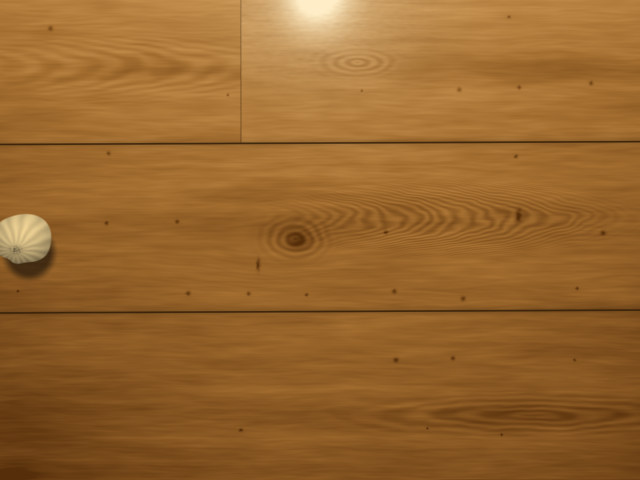
Give the GLSL for this texture, as a Shadertoy shader.

```glsl
// Three rows of lamp-lit oak floorboards with knots, and a pale bulb at the left edge
const vec3 DARK_OAK = vec3(0.42, 0.25, 0.08);
const vec3 MID_OAK = vec3(0.63, 0.42, 0.18);
const vec3 LIGHT_OAK = vec3(0.83, 0.62, 0.35);
const vec3 SEAM_BROWN = vec3(0.20, 0.12, 0.03);
const vec3 GLARE = vec3(1.0, 0.93, 0.78);
const float ROW_HEIGHT = 0.351;
const float JOINT_X = 0.502;

vec2 hash2(vec2 p) {
    p = vec2(dot(p, vec2(127.1, 311.7)), dot(p, vec2(269.5, 183.3)));
    return fract(sin(p) * 43758.55);
}

float cornerSlope(vec2 cell, vec2 corner, vec2 f) {
    return dot(hash2(cell + corner) * 2.0 - 1.0, f - corner);
}

// Gradient noise, roughly -0.7 to 0.7
float noise(vec2 p) {
    vec2 i = floor(p), f = fract(p);
    vec2 u = f * f * f * (f * (f * 6.0 - 15.0) + 10.0);
    float low = mix(cornerSlope(i, vec2(0, 0), f), cornerSlope(i, vec2(1, 0), f), u.x);
    float high = mix(cornerSlope(i, vec2(0, 1), f), cornerSlope(i, vec2(1, 1), f), u.x);
    return mix(low, high, u.y);
}

// Soft elliptical spot: 1 at the centre, fading outwards
float spot(vec2 p, vec2 centre, vec2 radius) {
    vec2 q = (p - centre) / radius;
    return exp(-dot(q, q));
}

// Long fibres, from broad streaks to fine pores
float grain(vec2 p, float seed) {
    float sum = 0.0, weight = 0.17;
    vec2 scale = vec2(2.0, 18.0);
    for (int i = 0; i < 4; i++) {
        sum += weight * noise(p * scale + seed * 17.3);
        scale *= vec2(2.1, 2.2);
        weight *= 0.85;
    }
    return sum;
}

// Growth lines: bend 0 gives nested ovals, bend 1 gives arches pointing right
float growthLines(vec2 p, vec2 centre, vec2 radius, float count, float bend) {
    vec2 q = (p - centre) / radius;
    float warp = 0.15 * noise(p * vec2(9.0, 28.0)) + 0.05 * noise(p * vec2(30.0, 60.0));
    float field = mix(length(q), q.x + 0.75 * q.y * q.y, bend) + warp;
    return sin(6.2832 * count * field) * exp(-pow(dot(q, q), 2.0));
}

// Irregular dark flecks, one candidate per grid cell
float flecks(vec2 p) {
    vec2 grid = p * 7.0, cell = floor(grid);
    vec2 rnd = hash2(cell + 4.0);
    vec2 centre = (cell + 0.2 + 0.6 * rnd) / 7.0;
    float size = mix(0.002, 0.005, rnd.x) * step(0.62, rnd.y);
    return spot(p + 0.002 * noise(p * 200.0), centre, vec2(size + 0.0001));
}

// Wood tone from 0 (dark) to 1 (light), before lighting
float woodTone(vec2 p, float board) {
    vec2 knot = vec2(0.615, 0.503);
    vec2 bent = p;
    bent.y -= 0.55 * (p.y - knot.y) * spot(p, knot, vec2(0.16, 0.07));
    bent.y += 0.008 * noise(p * vec2(5.0, 9.0) + board);
    float tone = grain(bent, board);
    if (board < 0.5) {
        tone += 0.10 * growthLines(p, vec2(1.10, 0.135), vec2(0.42, 0.045), 4.0, 0.0);
        tone -= 0.14 * spot(p, vec2(1.12, 0.135), vec2(0.30, 0.025));
        tone -= 0.16 * spot(p, vec2(0.04, 0.13), vec2(0.10, 0.035));
        tone -= 0.25 * spot(p, vec2(0.03, 0.01), vec2(0.04, 0.02));
    } else if (board < 1.5) {
        tone += 0.12 * growthLines(p, vec2(0.94, 0.545), vec2(0.32, 0.068), 10.0, 1.0);
        tone -= 0.16 * spot(p, vec2(0.85, 0.54), vec2(0.36, 0.05));
        tone -= 0.16 * spot(p, vec2(0.48, 0.53), vec2(0.20, 0.035));
        tone += 0.12 * growthLines(p, knot, vec2(0.07, 0.05), 3.5, 0.0);
        tone -= 0.26 * spot(p, knot, vec2(0.055, 0.034));
        tone -= 0.40 * spot(p, knot + vec2(0.005, -0.006), vec2(0.021, 0.018));
        tone -= 0.75 * spot(p + 0.006 * noise(p * 90.0), vec2(1.08, 0.55), vec2(0.006, 0.011));
        tone -= 0.55 * spot(p + 0.005 * noise(p * 90.0), vec2(0.538, 0.448), vec2(0.004, 0.012));
    } else if (board < 2.5) {
        tone += 0.08 * growthLines(p, vec2(0.30, 0.86), vec2(0.34, 0.06), 4.0, 1.0);
        tone -= 0.20 * spot(p, vec2(0.38, 0.855), vec2(0.22, 0.014));
    } else {
        tone += 0.12 * growthLines(p, vec2(0.745, 0.87), vec2(0.08, 0.03), 3.0, 0.0);
        tone -= 0.24 * spot(p, vec2(1.08, 0.86), vec2(0.38, 0.03));
    }
    return tone - 0.5 * flecks(p);
}

// Pale ridged bulb with its shadow, laid over the floor colour
vec3 addBulb(vec3 floorColour, vec2 p, float pixel) {
    float shadow = length((p - vec2(0.061, 0.473)) / vec2(0.057, 0.058));
    floorColour *= 1.0 - 0.55 * smoothstep(1.1, 0.7, shadow);
    vec2 q = (p - vec2(0.048, 0.503)) / vec2(0.061, 0.052);
    vec2 root = q - vec2(-0.25, -0.45);
    float angle = atan(root.y, root.x);
    float edge = length(q) + 0.035 * sin(angle * 5.0);
    float ridges = sin(angle * 17.0 + 2.0 * noise(q * 2.0)) * smoothstep(0.1, 0.6, length(root));
    float shade = 0.86 + 0.16 * q.y - 0.22 * edge * edge + 0.05 * ridges;
    shade -= 0.4 * spot(root, vec2(0.0), vec2(0.20, 0.14)) * (0.6 + noise(q * 12.0));
    vec3 bulb = vec3(1.0, 0.88, 0.62) * shade;
    return mix(floorColour, bulb, smoothstep(pixel * 20.0, -pixel * 20.0, edge - 1.0));
}

void mainImage(out vec4 fragColor, in vec2 fragCoord) {
    float pixel = 1.0 / iResolution.y;
    vec2 p = fragCoord * pixel;

    // Board layout, very slightly tilted
    float v = (p.y - 0.0045 * (p.x - 0.667)) / ROW_HEIGHT;
    float row = floor(v);
    float board = row + step(1.5, row) * step(JOINT_X, p.x);

    // Wood under light falling from the top
    float tone = 0.23 + 0.54 * p.y + woodTone(p, board);
    tone -= 0.22 * pow(abs(p.x - 0.70) / 0.67, 2.0) * (1.1 - 0.5 * p.y);
    tone = clamp(tone, -0.2, 1.1);
    vec3 colour = tone < 0.5 ? mix(DARK_OAK, MID_OAK, tone * 2.0) : mix(MID_OAK, LIGHT_OAK, tone * 2.0 - 1.0);

    // Seams between rows, and the butt joint in the top row
    float seam = abs(v - round(v)) * ROW_HEIGHT;
    float seamMask = smoothstep(0.0012 + pixel, 0.0012 - pixel * 0.5, seam) * step(0.5, v);
    colour *= 1.0 - 0.2 * exp(-seam / 0.005) * step(0.5, v);
    colour = mix(colour, SEAM_BROWN, 0.85 * seamMask);
    float joint = smoothstep(0.001 + pixel, 0.0, abs(p.x - JOINT_X)) * step(2.0, v);
    colour = mix(colour, SEAM_BROWN, 0.3 * joint);

    // Lamp reflection, broken up by the fibres
    float sheen = 0.36 * spot(p, vec2(0.66, 1.0), vec2(0.22, 0.16)) * (board > 2.5 ? 1.0 : 0.4);
    float core = spot(p, vec2(0.66, 1.02), vec2(0.065, 0.075));
    float sparkle = 1.0 + 0.35 * noise(p * vec2(60.0, 170.0));
    colour = mix(colour, GLARE, clamp(sheen * sparkle + core, 0.0, 1.0));

    fragColor = vec4(addBulb(colour, p, pixel), 1.0);
}
```
